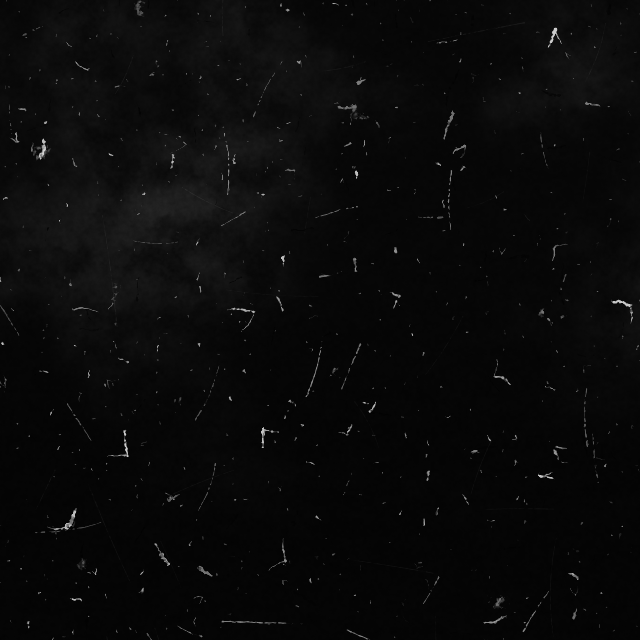
Reproduce this texture procedurally as a Shadertoy shader.

```glsl
#define BASE_TONE 0.021
#define HAZE_TONE 0.048
#define GRAIN_AMOUNT 0.022
#define BOLD_TONE 0.82
#define LONG_TONE 0.56
#define CHIP_TONE 0.75
#define DUST_TONE 0.5
#define HAIR_TONE 0.06
#define WEAR_SCALE 330.0
#define RAGGEDNESS 1.5

const float TAU = 6.28318;

float hash(vec2 p) {
    vec3 q = fract(vec3(p.xyx) * 0.1031);
    q += dot(q, q.yzx + 33.33);
    return fract((q.x + q.y) * q.z);
}

float noise(vec2 p) {
    vec2 i = floor(p), f = fract(p);
    f = f * f * (3.0 - 2.0 * f);
    return mix(mix(hash(i), hash(i + vec2(1, 0)), f.x),
               mix(hash(i + vec2(0, 1)), hash(i + vec2(1, 1)), f.x), f.y);
}

float fbm(vec2 p) {
    float sum = 0.0, amp = 0.5;
    for (int i = 0; i < 5; i++) {
        sum += amp * noise(p);
        p = mat2(1.6, 1.2, -1.2, 1.6) * p + 7.3;
        amp *= 0.5;
    }
    return sum;
}

vec2 rotate(vec2 p, float a) {
    float c = cos(a), s = sin(a);
    return vec2(c * p.x + s * p.y, c * p.y - s * p.x);
}

// Coverage of one bent, tapered, ragged stroke from the origin along +x
float stroke(vec2 p, float len, float width, float bend, float rough, float px) {
    float t = clamp(p.x / len, 0.0, 1.0);
    p.y -= bend * len * t * (1.0 - t) * 4.0;
    float taper = width * mix(1.0, 0.5, t) * (1.0 + RAGGEDNESS * (rough - 0.5));
    float d = length(vec2(p.x - t * len, p.y)) - taper;
    return clamp(0.5 - d / px, 0.0, 1.0);
}

// Scattered strokes: sizes = (min length, max length, min width, max width)
float scratches(vec2 uv, float cells, float density, vec4 sizes,
                float bendiness, float forks, float wear, float seed, float px) {
    float result = 0.0;
    vec2 home = floor(uv * cells);
    float rough = noise(uv * WEAR_SCALE + seed);
    float gaps = 0.55 * noise(uv * WEAR_SCALE * 0.3 + seed * 9.0) + 0.45 * rough;
    float worn = mix(1.0, smoothstep(0.36, 0.5, gaps), wear);
    for (int k = 0; k < 9; k++) {
        vec2 id = home + vec2(k % 3 - 1, k / 3 - 1);
        vec2 key = id + seed * 17.0 + 50.0;
        if (hash(key) > density) continue;
        vec2 center = (id + vec2(hash(key + 3.1), hash(key + 5.7))) / cells;
        float len = mix(sizes.x, sizes.y, pow(hash(key + 9.3), 1.5));
        float width = mix(sizes.z, sizes.w, pow(hash(key + 11.9), 2.0));
        float upright = step(0.4, hash(key + 13.7)) * TAU * 0.25;
        float angle = upright + (hash(key + 15.1) - 0.5) * 1.2;
        angle += step(0.5, hash(key + 17.3)) * TAU * 0.5;
        float bend = (hash(key + 19.5) - 0.5) * bendiness;
        vec2 p = rotate(uv - center, angle) + vec2(len * 0.5, 0);
        float ink = stroke(p, len, width, bend, rough, px);
        // A second arm from one end makes hooks and open V shapes
        if (hash(key + 23.3) < forks) {
            vec2 q = rotate(p, mix(0.5, 2.0, hash(key + 27.7)));
            ink = max(ink, 0.8 * stroke(q, len * 0.9, width * 0.55, -bend, rough, px));
        }
        result = max(result, ink * mix(0.5, 1.0, hash(key + 31.1)));
    }
    return result * worn;
}

// Cloudy dark film with rubbed streaks and mottled grain
float film(vec2 uv) {
    float cloud = fbm(uv * 3.2 + 4.0);
    vec2 toPatch = (uv - vec2(0.2, 0.67)) / vec2(0.19, 0.14);
    float haze = smoothstep(0.4, 0.72, cloud) * smoothstep(0.1, 0.65, uv.y);
    haze += 0.7 * exp(-dot(toPatch, toPatch));
    float mottle = smoothstep(0.25, 0.7, fbm(uv * 22.0));
    float streaks = fbm(uv * vec2(25.0, 60.0)) - 0.5;
    float grain = fbm(uv * 170.0) - 0.5;
    return BASE_TONE + 0.008 * (smoothstep(0.2, 0.7, uv.y) - 0.4)
         + HAZE_TONE * haze * (0.45 + 0.8 * mottle)
         + GRAIN_AMOUNT * (0.5 * streaks + grain) * (0.6 + haze);
}

void mainImage(out vec4 fragColor, in vec2 fragCoord) {
    vec2 uv = fragCoord / iResolution.y;
    float px = 1.0 / iResolution.y;
    vec2 wobbly = uv + 0.004 * (vec2(noise(uv * 70.0), noise(uv * 70.0 + 40.0)) - 0.5)
                     + 0.002 * (vec2(noise(uv * 240.0), noise(uv * 240.0 + 90.0)) - 0.5);
    float tone = max(film(uv), 0.006);

    // Dark nicks and faint hairlines
    float nicks = scratches(wobbly, 14.0, 0.4, vec4(0.008, 0.04, 0.0008, 0.0026), 0.1, 0.0, 0.8, 1.0, px);
    float hairs = scratches(uv, 5.0, 0.9, vec4(0.06, 0.18, 0.0005, 0.0008), 0.1, 0.0, 0.7, 2.0, px);
    tone = mix(tone, 0.006, 0.8 * nicks) + HAIR_TONE * hairs;

    // Long thin scratches and short bold gouges
    float thin = scratches(mix(uv, wobbly, 0.3), 6.0, 0.8, vec4(0.03, 0.11, 0.0009, 0.0014), 0.1, 0.08, 0.9, 3.0, px);
    float bold = scratches(wobbly, 7.0, 0.6, vec4(0.014, 0.042, 0.0013, 0.0034), 0.14, 0.4, 0.4, 4.0, px);

    // Chips and dust, gathered into loose clusters
    float cluster = smoothstep(0.4, 0.5, fbm(uv * 6.0 + 20.0));
    float chips = scratches(wobbly, 20.0, 0.55, vec4(0.003, 0.015, 0.0008, 0.0018), 0.2, 0.2, 0.7, 5.0, px);
    float dust = scratches(uv, 42.0, 0.24, vec4(0.0008, 0.004, 0.0006, 0.0013), 0.0, 0.0, 0.3, 6.0, px);
    chips *= mix(0.2, 1.0, cluster);

    // Scuffs: small rubbed spots broken up by grit
    float scuffs = scratches(wobbly, 6.0, 0.25, vec4(0.008, 0.018, 0.004, 0.009), 0.1, 0.0, 0.5, 7.0, px * 4.0);
    scuffs *= smoothstep(0.46, 0.62, fbm(uv * 130.0));

    tone = max(tone, LONG_TONE * thin);
    tone = max(tone, BOLD_TONE * bold);
    tone = max(tone, max(CHIP_TONE * chips, DUST_TONE * dust));
    tone += 0.5 * scuffs * (1.0 - tone);
    fragColor = vec4(vec3(clamp(tone, 0.0, 1.0)), 1.0);
}
```
